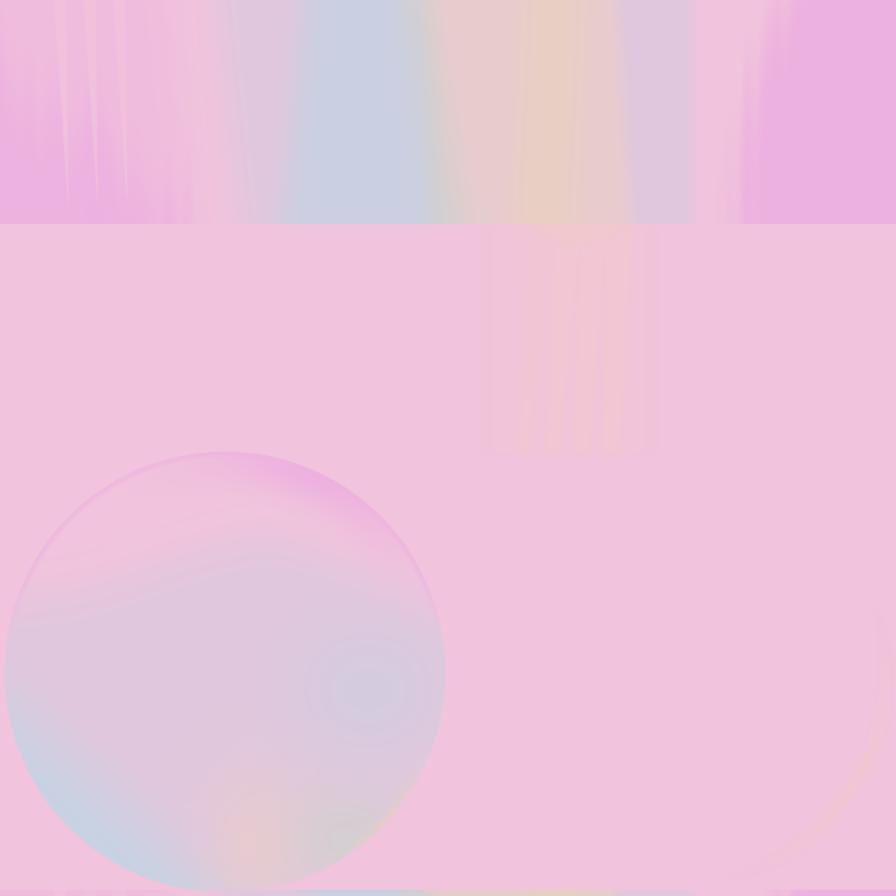
This background is drawn by a Shadertoy shader. Its source:

```glsl
// Pastel iridescent band with soft streaks and drips above a pearly disc on pink.

const vec3 PINK    = vec3(0.945, 0.765, 0.862);
const vec3 MAGENTA = vec3(0.930, 0.695, 0.875);
const vec3 LILAC   = vec3(0.882, 0.780, 0.865);
const vec3 BLUE    = vec3(0.793, 0.812, 0.882);
const vec3 SAGE    = vec3(0.825, 0.812, 0.815);
const vec3 ROSE    = vec3(0.910, 0.798, 0.805);
const vec3 SAND    = vec3(0.912, 0.810, 0.760);
const vec3 PEACH   = vec3(0.950, 0.778, 0.815);

float hash(float n) { return fract(sin(n * 127.1) * 43758.5453); }

float noise(float x) {
    float i = floor(x), f = fract(x);
    return mix(hash(i), hash(i + 1.0), f * f * (3.0 - 2.0 * f));
}

// Soft elliptical spot: 1 at its centre, fading outward
float spot(vec2 p, vec2 centre, vec2 size) {
    vec2 d = (p - centre) / size;
    return exp(-dot(d, d));
}

// Vertical strip of the given half width with soft sides
float strip(float x, float centre, float halfWidth, float soft) {
    return 1.0 - smoothstep(halfWidth - soft, halfWidth + soft, abs(x - centre));
}

// Colours across the band; h runs from 0 at its foot to 1 at its top
vec3 bandColor(float x, float h) {
    float jag = noise(x * 90.0) - 0.5;
    float leftGlow = 1.0 - smoothstep(0.3, 0.85, h + 0.45 * jag + x * 2.5);
    vec3 c = mix(PINK, MAGENTA, 0.38 + 0.55 * leftGlow);
    c = mix(c, MAGENTA, 0.9 * spot(vec2(x, h), vec2(0.105, -0.05), vec2(0.035, 0.45)));
    c = mix(c, PINK, smoothstep(0.18, 0.25, x + 0.025 * h));

    // Cool centre, then warm columns
    c = mix(c, LILAC, smoothstep(0.235, 0.295, x + 0.025 * h));
    c = mix(c, BLUE, smoothstep(0.285, 0.345, x - 0.025 * h));
    c = mix(c, SAGE, smoothstep(0.455, 0.505, x + 0.025 * h + 0.012 * jag));
    c = mix(c, ROSE, smoothstep(0.490, 0.555, x + 0.045 * h + 0.025 * jag));
    c = mix(c, SAND, 0.9 * strip(x, 0.607 + 0.012 * h, 0.032, 0.025));
    c = mix(c, LILAC, smoothstep(0.690, 0.716, x + 0.015 * h));

    // Pink seam and magenta right end
    c = mix(c, PINK, smoothstep(0.760, 0.785, x));
    float edge = 0.825 + 0.055 * h * h + 0.02 * jag;
    c = mix(c, MAGENTA, smoothstep(edge - 0.03, edge + 0.025, x));

    // Pale spikes tapering downward
    for (int i = 0; i < 3; i++) {
        float k = float(i);
        float reach = max(h - 0.05, 0.0);
        float leftSpike = strip(x, 0.110 + 0.033 * (k - 1.0) - 0.010 * h, 0.007 * reach, 0.0015);
        float midSpike = strip(x, 0.523 + 0.022 * k, 0.006 * reach, 0.003);
        c = mix(c, PINK, 0.75 * leftSpike * smoothstep(0.0, 0.1, reach));
        c = mix(c, ROSE, 0.6 * midSpike * smoothstep(0.0, 0.3, reach));
    }
    return c;
}

// Peach drips hanging below the band, narrowing as they fall
vec3 addDrips(vec3 c, vec2 p) {
    float fall = clamp((0.75 - p.y) / 0.26, 0.0, 1.0);
    float fade = smoothstep(0.487, 0.500, p.y);
    c = mix(c, PEACH, 0.25 * strip(p.x, 0.635, 0.085, 0.025) * fade);
    for (int i = 0; i < 4; i++) {
        float k = float(i);
        float centre = mix(0.605 + 0.029 * k, 0.584 + 0.0325 * k, fall);
        float width = mix(0.015, 0.0065 + 0.0012 * k, fall);
        float strength = i == 0 ? 0.35 + 0.4 * fall : 0.8;
        c = mix(c, PEACH, strength * strip(p.x, centre, width, 0.005) * fade);
    }
    float pool = length((p - vec2(0.642, 0.755)) / vec2(0.058, 0.030));
    return mix(c, mix(PEACH, SAND, 0.35), 0.75 * (1.0 - smoothstep(0.6, 1.1, pool)));
}

// Pearly disc interior; q is relative to the centre, in radii
vec3 discColor(vec2 q) {
    float rim = length(q);
    float wave = 0.42 + 0.14 * sin(2.5 * q.x + 0.8) - 0.28 * max(q.x - 0.2, 0.0);
    vec3 c = mix(LILAC, PINK, smoothstep(-0.12, 0.24, q.y - wave));
    c = mix(c, LILAC, 0.12 * spot(q, vec2(q.x, wave + 0.20), vec2(1.0, 0.025)));
    c = mix(c, BLUE, 0.55 * spot(q, vec2(0.65, -0.08), vec2(0.36, 0.32)));

    // Cool lower left, warm foot and sage lower right
    float lowerLeft = dot(q, normalize(vec2(-0.75, -0.85)));
    c = mix(c, vec3(0.775, 0.825, 0.890), 0.95 * smoothstep(0.52, 1.0, lowerLeft));
    c = mix(c, ROSE, 0.85 * spot(q, vec2(0.16, -0.78), vec2(0.24, 0.32)));
    c = mix(c, SAGE, 0.85 * spot(q, vec2(0.55, -0.76), vec2(0.26, 0.22)));
    c = mix(c, SAND, 0.6 * smoothstep(0.94, 1.0, rim) * spot(q, vec2(0.75, -0.67), vec2(0.25)));

    // Magenta upper rim, widest at the upper right
    float upperRight = spot(q, vec2(0.42, 0.91), vec2(0.48, 0.40));
    c = mix(c, MAGENTA, upperRight * smoothstep(0.76, 0.98, rim));
    return mix(c, MAGENTA, 0.6 * smoothstep(0.965, 0.995, rim) * smoothstep(0.1, 0.5, q.y));
}

void mainImage(out vec4 fragColor, in vec2 fragCoord) {
    vec2 p = fragCoord / iResolution.xy;
    float px = 1.0 / iResolution.y;
    vec3 color = addDrips(PINK, p);

    // Faint warm arc at the lower right
    vec2 a = p - vec2(0.749, 0.250);
    float arc = exp(-pow((length(a) - 0.240) / 0.007, 2.0));
    color = mix(color, PEACH, 0.8 * arc * spot(a, vec2(0.205, -0.125), vec2(0.09, 0.11)));

    // Disc, upper band and its repeat along the foot
    vec2 d = p - vec2(0.251, 0.250);
    color = mix(color, discColor(d / 0.246), 1.0 - smoothstep(-px, px, length(d) - 0.246));
    color = mix(color, bandColor(p.x, (p.y - 0.75) * 4.0), smoothstep(0.75 - px, 0.75 + px, p.y));
    color = mix(color, bandColor(p.x, 1.0), 1.0 - smoothstep(0.007 - px, 0.007 + px, p.y));
    fragColor = vec4(color, 1.0);
}
```
